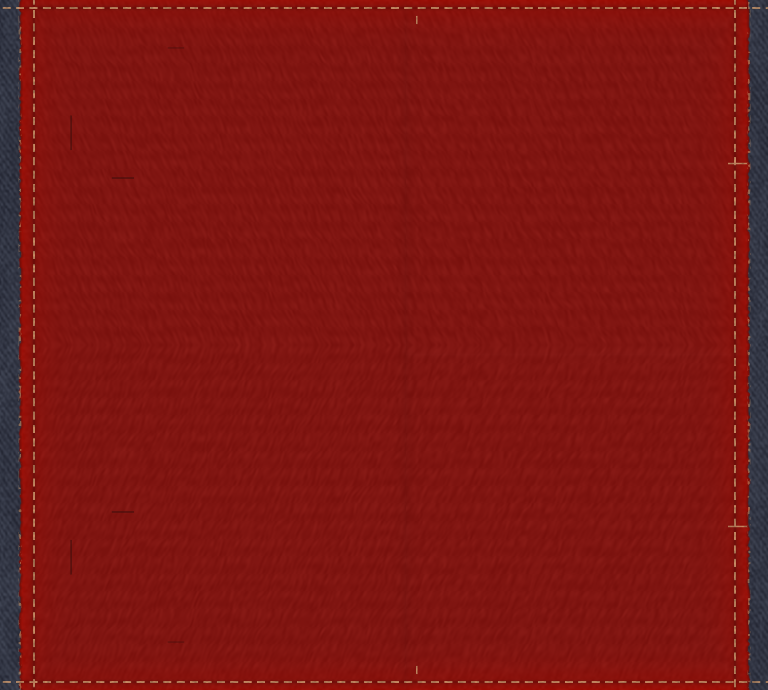
Write a Shadertoy shader that draws this texture.

```glsl
// Red twill panel with dashed tan stitching, set between two strips of blue denim.

// Layout, in canvas heights
const float PANEL_LEFT = 0.029, PANEL_RIGHT = 1.0855;
const float SEAM_LEFT = 0.0493, SEAM_RIGHT = 1.0652;
const float SEAM_Y = 0.4884;          // distance of the horizontal seams from mid height
const float STITCH_PERIOD = 0.0194, STITCH_FILL = 0.60, STITCH_HALF_WIDTH = 0.0013;
const float CENTER_SEAM_X = 0.588;
const float FRAY = 0.0032;

// Weave
const float THREAD_PERIOD_LEFT = 0.0128, THREAD_PERIOD_RIGHT = 0.0175;
const float ROW_HEIGHT = 0.0255, THREAD_LEAN = 0.42;
const float WEAVE_CONTRAST = 0.031;

// Colours
const vec3 RED = vec3(0.500, 0.082, 0.066);
const vec3 RED_GLOW = vec3(0.640, 0.055, 0.018);
const vec3 RED_SHADOW = vec3(0.36, 0.055, 0.04);
const vec3 THREAD_TAN = vec3(0.76, 0.57, 0.41);
const vec3 DENIM_DARK = vec3(0.13, 0.14, 0.19);
const vec3 DENIM_LIGHT = vec3(0.26, 0.28, 0.34);
const vec3 MARK_DARK = vec3(0.25, 0.055, 0.045);

float hash(vec2 p) {
    vec3 q = fract(vec3(p.xyx) * 0.1031);
    q += dot(q, q.yzx + 33.33);
    return fract((q.x + q.y) * q.z);
}

float noise(vec2 p) {
    vec2 i = floor(p), f = fract(p);
    f = f * f * (3.0 - 2.0 * f);
    return mix(mix(hash(i), hash(i + vec2(1, 0)), f.x),
               mix(hash(i + vec2(0, 1)), hash(i + 1.0), f.x), f.y);
}

float boxMask(vec2 p, vec2 halfSize, float px) {
    vec2 d = abs(p) - halfSize;
    return 1.0 - smoothstep(-0.5 * px, 0.5 * px, max(d.x, d.y));
}

// Dashed line: "along" runs with the seam, "across" is the offset from it
float stitches(float along, float across, float px) {
    float cell = (fract(along / STITCH_PERIOD) - 0.5) * STITCH_PERIOD;
    return boxMask(vec2(cell, across),
                   vec2(0.5 * STITCH_FILL * STITCH_PERIOD, STITCH_HALF_WIDTH), px);
}

// Slanted threads in rows, with uneven strength
float weave(vec2 p) {
    float rightSide = step(CENTER_SEAM_X, p.x);
    float period = mix(THREAD_PERIOD_LEFT, THREAD_PERIOD_RIGHT, rightSide);
    float row = p.y / ROW_HEIGHT;
    float wobble = noise(p * vec2(55.0, 40.0)) - 0.5;
    float slant = p.x + THREAD_LEAN * p.y + 0.006 * wobble;
    float thread = sin(6.2832 * slant / period);
    float fine = sin(6.2832 * (slant * 1.7 / period + 0.5 * floor(row)));
    float rows = sin(6.2832 * row + 2.0 * wobble);
    float grain = noise(vec2(slant * 260.0, p.y * 125.0)) - 0.5;
    return 0.36 * thread * (0.6 + 0.4 * rows) + 0.18 * fine + 0.22 * rows + 1.1 * grain;
}

vec3 denim(vec2 p) {
    float twill = 0.5 + 0.5 * sin(6.2832 * (p.x + 0.7 * p.y) / 0.0085);
    float grain = noise(p * vec2(330.0, 260.0));
    float fade = noise(p * vec2(45.0, 14.0));
    return mix(DENIM_DARK, DENIM_LIGHT, 0.3 * twill + 0.45 * grain + 0.25 * fade);
}

void mainImage(out vec4 fragColor, in vec2 fragCoord) {
    float px = 1.0 / iResolution.y;
    vec2 p = fragCoord * px;
    float v = abs(p.y - 0.5);                       // mirrored about mid height
    vec2 m = vec2(p.x, v);

    // Ragged distance inside the panel sides
    float side = min(p.x - PANEL_LEFT, PANEL_RIGHT - p.x);
    float ragged = side + FRAY * (noise(vec2(p.y * 210.0, step(0.5, p.x) * 9.0)) - 0.5);
    float panel = smoothstep(-px, px, ragged);

    // Red cloth with bright borders
    vec3 cloth = RED + WEAVE_CONTRAST * weave(m) * vec3(1.0, 0.65, 0.6);
    float topBottom = 0.5 - v;
    float edgeGlow = max(exp(-max(side, 0.0) / 0.021),
                         exp(-topBottom / 0.022) * mix(0.65, 1.0, p.x));
    cloth = mix(cloth, RED_GLOW + 0.04 * (noise(p * 230.0) - 0.5), 0.85 * edgeGlow);
    cloth *= 1.0 - 0.05 * exp(-abs(p.x - CENTER_SEAM_X) / 0.006);
    cloth += 0.012 * step(CENTER_SEAM_X, p.x) * exp(-abs(p.y - 0.486) / 0.005);
    cloth = mix(cloth, RED_SHADOW, 0.6 * (1.0 - smoothstep(0.0, 0.005, ragged)));

    // Thin dark creases, repeated by the mirror
    float crease = boxMask(m - vec2(0.103, 0.3075), vec2(0.0009, 0.025), px);
    crease = max(crease, boxMask(m - vec2(0.178, 0.242), vec2(0.016, 0.0009), px));
    crease = max(crease, 0.6 * boxMask(m - vec2(0.255, 0.4305), vec2(0.012, 0.0009), px));
    cloth = mix(cloth, MARK_DARK, 0.8 * crease);

    vec3 color = mix(denim(p), cloth, panel);

    // Stitched seams with a dark groove below
    float seamX = min(abs(p.x - SEAM_LEFT), abs(p.x - SEAM_RIGHT));
    float seamV = abs(v - SEAM_Y);
    float groove = exp(-min(seamX, seamV) / 0.0022);
    color *= 1.0 - 0.28 * groove * panel;
    float thread = max(stitches(p.y, seamX, px), stitches(p.x, seamV, px));
    thread = max(thread, boxMask(m - vec2(0.604, 0.471), vec2(0.0011, 0.006), px));
    thread = max(thread, boxMask(m - vec2(1.069, 0.263), vec2(0.014, 0.0012), px));
    color = mix(color, THREAD_TAN * (0.8 + 0.35 * noise(p * 300.0)), 0.85 * thread);

    // Loose fibres along the frayed sides
    float fibre = smoothstep(0.62, 0.85, noise(vec2(p.x * 340.0, p.y * 250.0)));
    fibre *= 1.0 - smoothstep(0.0, 0.0035, abs(side));
    color = mix(color, THREAD_TAN, 0.65 * fibre);

    fragColor = vec4(clamp(color, 0.0, 1.0), 1.0);
}
```
